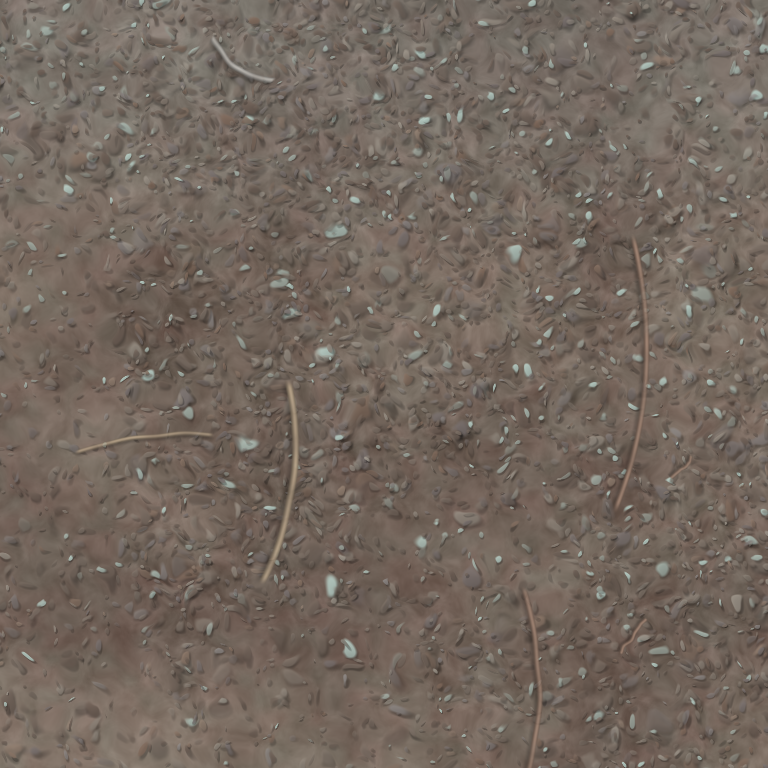
This texture is drawn by a three.js fragment shader. Its source:

```glsl
// Gritty brown soil with small stones, pale glints and a few dry pine needles.
varying vec2 vUv;

float hash(vec2 p) {
  return fract(sin(dot(p, vec2(127.1, 311.7))) * 43758.5453);
}

float noise(vec2 p) {
  vec2 i = floor(p);
  vec2 f = fract(p);
  f = f * f * (3.0 - 2.0 * f);
  return mix(mix(hash(i), hash(i + vec2(1.0, 0.0)), f.x),
             mix(hash(i + vec2(0.0, 1.0)), hash(i + 1.0), f.x), f.y);
}

float fbm(vec2 p) {
  float sum = 0.0;
  float gain = 0.5;
  for (int i = 0; i < 4; i++) {
    sum += gain * noise(p);
    p = mat2(1.6, 1.2, -1.2, 1.6) * p + 7.3;
    gain *= 0.5;
  }
  return sum / 0.94;
}

// How stony the ground is: bare dusty patches against loose gravel.
float stoniness(vec2 p) {
  float patches = smoothstep(0.3, 0.65, fbm(p * 5.0 + 3.7));
  return clamp(0.35 + 0.6 * patches + 0.3 * smoothstep(0.68, 0.85, p.y), 0.0, 1.0);
}

// Lays one size of ragged, half buried stones over the ground, with soft shadows.
vec3 scatterStones(vec3 ground, vec2 p, float scale, float density, float glintShare) {
  vec2 q = p * scale;
  vec2 cell = floor(q);
  for (int j = -1; j <= 1; j++) {
    for (int i = -1; i <= 1; i++) {
      vec2 id = cell + vec2(float(i), float(j));
      vec2 key = id + scale * 1.37;
      if (hash(key) > density * stoniness(id / scale)) continue;

      vec2 center = id + vec2(hash(key + 11.3), hash(key + 23.9));
      float angle = 6.2832 * hash(key + 5.1);
      vec2 axis = vec2(cos(angle), sin(angle));
      mat2 turn = mat2(axis.x, -axis.y, axis.y, axis.x);
      vec2 size = mix(0.22, 0.5, hash(key + 31.7)) * vec2(1.0, mix(0.4, 0.85, hash(key + 41.2)));
      vec2 offset = q - center;
      float wobble = 0.9 * (noise(q * 2.6 + key) - 0.5);
      float stone = length(turn * offset / size) + wobble;
      float shadow = length(turn * (offset + vec2(-0.1, 0.17)) / size) + wobble;

      // Mostly brown to grey, some rusty or slate, a few bright mineral chips.
      float kind = hash(key + 53.4);
      float pale = hash(key + 67.8);
      vec3 tint = mix(vec3(0.40, 0.345, 0.31), vec3(0.60, 0.575, 0.535), pale * pale);
      tint = mix(tint, vec3(0.53, 0.42, 0.35), 0.5 * step(kind, 0.08));
      tint = mix(tint, vec3(0.47, 0.46, 0.48), 0.5 * step(0.08, kind) * step(kind, 0.25));
      float glint = smoothstep(1.0 - glintShare, 1.0, kind);
      tint = mix(tint, vec3(0.66, 0.74, 0.71), sqrt(glint));
      tint *= 1.0 + 0.22 * dot(offset, vec2(-0.4, 1.0));

      float opacity = mix(0.3, 0.9, max(sqrt(glint), hash(key + 71.9)));
      ground *= 1.0 - 0.3 * opacity * smoothstep(1.3, 0.5, shadow);
      ground = mix(ground, tint, opacity * smoothstep(1.15, 0.5, stone));
    }
  }
  return ground;
}

// A bowed needle from a to b, pale along its middle and shaded on one side.
vec3 layNeedle(vec3 ground, vec2 p, vec2 a, vec2 b, float bend, float halfWidth, vec3 tint) {
  float span = length(b - a);
  vec2 along = (b - a) / span;
  vec2 local = vec2(dot(p - a, along), dot(p - a, vec2(-along.y, along.x)));
  float t = local.x / span;
  float slope = 4.0 * bend * (1.0 - 2.0 * t) / span;
  float kink = 0.005 * (noise(vec2(t * 5.0, span * 90.0)) - 0.5);
  float side = (local.y - 4.0 * bend * t * (1.0 - t) - kink) / sqrt(1.0 + slope * slope);
  float ends = smoothstep(-0.01, 0.04, t) * smoothstep(1.01, 0.96, t);
  float body = smoothstep(halfWidth + 0.0012, halfWidth - 0.002, abs(side)) * ends;
  float shade = smoothstep(halfWidth * 1.6, 0.0, abs(side + halfWidth)) * ends;
  float ridge = smoothstep(halfWidth, 0.0, abs(side - 0.0005));
  ground *= 1.0 - 0.2 * shade;
  float wear = 0.55 + 0.45 * noise(p * 45.0);
  return mix(ground, tint * mix(0.72, 1.12, ridge), body * wear);
}

void main() {
  vec2 p = vUv;
  vec2 warped = p + 0.016 * vec2(noise(p * 40.0), noise(p * 40.0 + 19.0));

  // Packed earth in broad light and dark patches, cooler toward the top.
  float patches = smoothstep(0.2, 0.8, fbm(p * 5.0 + 21.0));
  vec3 color = mix(vec3(0.405, 0.348, 0.313), vec3(0.495, 0.445, 0.40), patches);
  color = mix(color, vec3(0.48, 0.465, 0.44), 0.55 * smoothstep(0.6, 0.95, p.y));

  // Mottled dust and fine crumbs.
  color += 0.10 * (fbm(warped * 24.0 + 5.0) - 0.5);
  color += 0.13 * (fbm(warped * 75.0) - 0.5) * (0.4 + stoniness(p));
  color += vec3(0.012, -0.006, -0.004) * (noise(warped * 40.0 + 8.0) - 0.5) * 2.0;

  // Gravel from coarse to fine.
  color = scatterStones(color, warped, 30.0, 0.7, 0.06);
  color = scatterStones(color, warped, 50.0, 0.85, 0.12);
  color = scatterStones(color, warped, 80.0, 0.7, 0.18);
  color *= 1.035;

  // Dry needles.
  vec3 straw = vec3(0.63, 0.56, 0.47);
  vec3 russet = vec3(0.56, 0.46, 0.40);
  color = layNeedle(color, p, vec2(0.277, 0.954), vec2(0.358, 0.896), -0.015, 0.004, vec3(0.66, 0.65, 0.63));
  color = layNeedle(color, p, vec2(0.098, 0.410), vec2(0.278, 0.434), 0.009, 0.0032, straw);
  color = layNeedle(color, p, vec2(0.376, 0.505), vec2(0.341, 0.240), 0.023, 0.0048, straw);
  color = layNeedle(color, p, vec2(0.823, 0.694), vec2(0.801, 0.334), 0.029, 0.004, russet);
  color = layNeedle(color, p, vec2(0.680, 0.235), vec2(0.685, -0.010), 0.020, 0.004, russet);
  color = layNeedle(color, p, vec2(0.840, 0.196), vec2(0.806, 0.150), 0.003, 0.003, russet);
  color = layNeedle(color, p, vec2(0.901, 0.406), vec2(0.874, 0.377), 0.002, 0.003, russet);

  gl_FragColor = vec4(color, 1.0);
}
```
